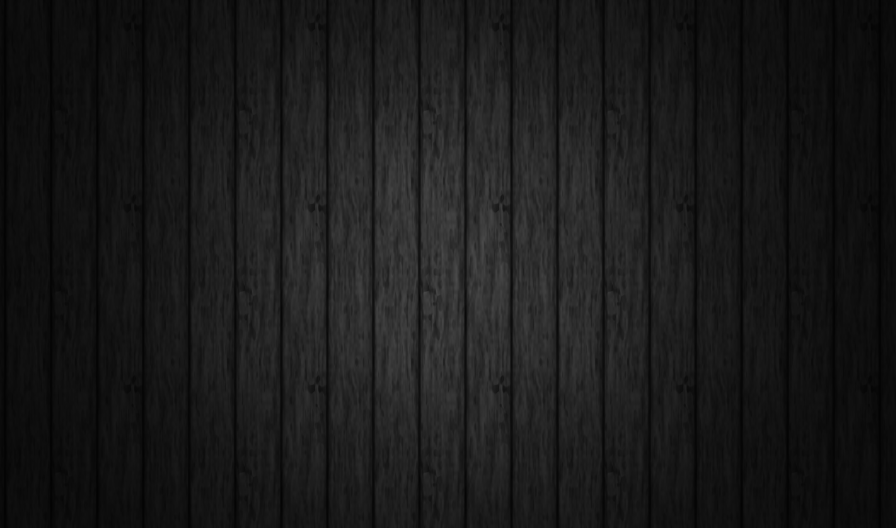
A WebGL 1 fragment shader for this texture:

```glsl
precision highp float;
// Dark vertical wood planks with long fine grain and knots, lit by a soft central glow.

uniform vec2 u_resolution;

const float PLANK_WIDTH = 0.05137;  // fraction of canvas width
const float FIRST_SEAM = 0.0058;
const float TILE_HEIGHT = 0.202;    // vertical repeat of the grain, in canvas widths
const float PLANK_KINDS = 4.0;      // planks before the grain repeats
const float SEAM_WIDTH = 0.02;      // in plank widths
const float SEAM_DARKNESS = 0.6;
const float BEVEL_DARKNESS = 0.3;
const float AMBIENT = 0.042;
const float GLOW = 0.175;
const vec2 GLOW_FALLOFF = vec2(11.5, 4.3);
const float GRAIN_CONTRAST = 0.72;
const float PORE_DARKNESS = 0.22;
const float KNOT_DARKNESS = 0.5;

float hash(vec2 p) {
  vec3 q = fract(p.xyx * 0.1031);
  q += dot(q, q.yzx + 33.33);
  return fract((q.x + q.y) * q.z);
}

// Value noise on one plank, wrapping vertically after cells.y cells.
float plankNoise(vec2 uv, vec2 cells, float seed) {
  vec2 p = uv * cells;
  vec2 i = floor(p);
  vec2 f = fract(p);
  f = f * f * (3.0 - 2.0 * f);
  float y0 = mod(i.y, cells.y);
  float y1 = mod(i.y + 1.0, cells.y);
  float x = i.x + seed * 57.0 + 11.0;
  float low = mix(hash(vec2(x, y0)), hash(vec2(x + 1.0, y0)), f.x);
  float high = mix(hash(vec2(x, y1)), hash(vec2(x + 1.0, y1)), f.x);
  return mix(low, high, f.y);
}

// Long fibres, shorter strands and grit, bent by a slow warp; centred on zero.
float woodGrain(vec2 uv, float seed) {
  float warp = plankNoise(uv, vec2(2.0, 4.0), seed + 5.0) - 0.5;
  vec2 bent = uv + vec2(0.16 * warp, 0.0);
  float lines = sin(bent.x * 34.0 + warp * 9.0);
  float broad = plankNoise(uv, vec2(4.0, 2.0), seed + 10.0) - 0.5;
  float fibre = plankNoise(bent, vec2(15.0, 4.0), seed + 15.0) - 0.5;
  float strand = plankNoise(bent, vec2(24.0, 10.0), seed + 20.0) - 0.5;
  float grit = plankNoise(uv, vec2(27.0, 44.0), seed + 30.0) - 0.5;
  return broad * 0.2 + fibre * 0.42 + strand * 0.42 + grit * 0.3 + lines * 0.05;
}

// Sparse thin dark streaks.
float pores(vec2 uv, float seed) {
  return smoothstep(0.68, 0.9, plankNoise(uv, vec2(19.0, 14.0), seed + 35.0));
}

// Small ragged dark flecks gathered around a centre that repeats vertically.
float knots(vec2 uv, vec2 centre, float seed) {
  vec2 d = uv - centre;
  d.y = fract(d.y + 0.5) - 0.5;
  float area = exp(-dot(d * d, vec2(18.0, 26.0)));
  float fleck = plankNoise(uv, vec2(9.0, 20.0), seed + 25.0);
  fleck = 0.65 * fleck + 0.35 * plankNoise(uv, vec2(17.0, 34.0), seed + 40.0);
  return area * smoothstep(0.5, 0.7, fleck);
}

void main() {
  vec2 p = gl_FragCoord.xy / u_resolution;
  float fromTop = (1.0 - p.y) * u_resolution.y / u_resolution.x;

  // Plank coordinates
  float across = (p.x - FIRST_SEAM) / PLANK_WIDTH;
  float plank = floor(across);
  float kind = mod(plank, PLANK_KINDS);
  vec2 uv = vec2(across - plank, fromTop / TILE_HEIGHT);

  // Surface
  float surface = 1.0 + GRAIN_CONTRAST * woodGrain(uv, kind);
  surface *= 1.0 - PORE_DARKNESS * pores(uv, kind);
  surface *= 0.95 + 0.1 * hash(vec2(kind + 3.0, 8.0));
  float knotty = 0.0;
  if (kind == 2.0) knotty = knots(uv, vec2(0.78, 0.16), kind);
  if (kind == 1.0) knotty = knots(uv, vec2(0.25, 0.65), kind);
  surface *= 1.0 - KNOT_DARKNESS * knotty;

  // Thin seams, slightly uneven, with a soft bevel and a faint lit edge
  float offset = uv.x > 0.5 ? uv.x - 1.0 : uv.x;
  float gap = abs(offset);
  float pixel = 1.0 / (u_resolution.x * PLANK_WIDTH);
  float wear = plankNoise(vec2(0.0, uv.y), vec2(1.0, 16.0), 50.0);
  float seam = 1.0 - smoothstep(SEAM_WIDTH - 0.5 * pixel, SEAM_WIDTH + pixel, gap);
  float bevel = exp(-gap * gap * 150.0);
  float rim = exp(-pow((offset - 0.1) / 0.03, 2.0));
  surface *= 1.0 - SEAM_DARKNESS * seam * (0.8 + 0.3 * wear);
  surface *= (1.0 - BEVEL_DARKNESS * bevel) * (1.0 + 0.08 * rim);

  // Light
  vec2 d = p - 0.5;
  float light = AMBIENT + GLOW * exp(-dot(d * d, GLOW_FALLOFF));
  gl_FragColor = vec4(vec3(light * surface), 1.0);
}
```
